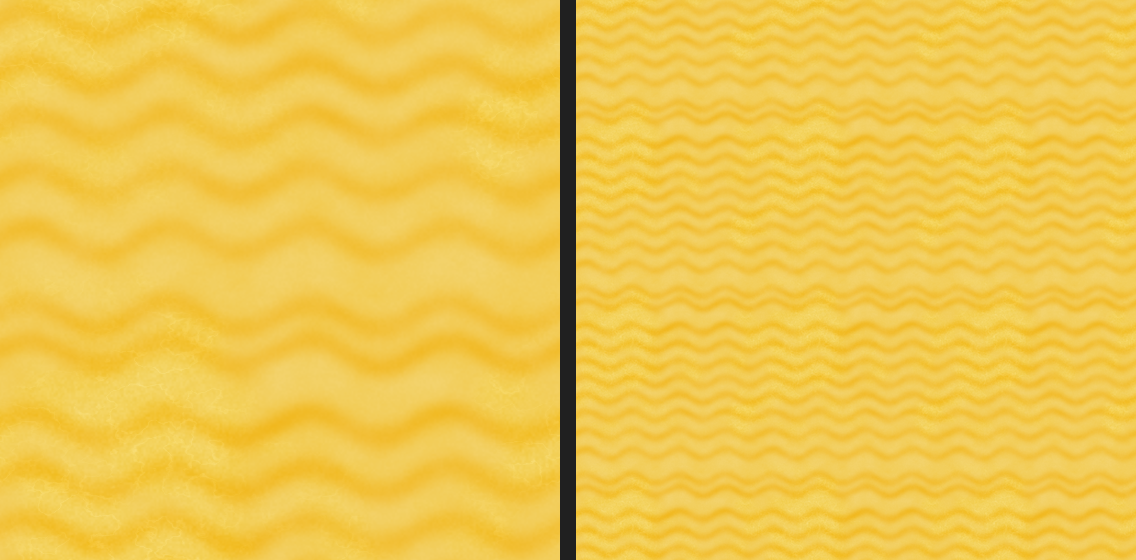
Left: one tile. Right: repeated 3 by 3.
Reproduce this pattern procedurally as a WebGL 1 fragment shader.

```glsl
precision highp float;

uniform vec2 u_resolution;

float hash(vec2 cell) {
  vec3 q = fract(cell.xyx * 0.1031);
  q += dot(q, q.yzx + 33.33);
  return fract((q.x + q.y) * q.z);
}

// Value noise that wraps after the given number of cells
float noise(vec2 uv, vec2 cells) {
  vec2 p = uv * cells;
  vec2 i = floor(p);
  vec2 f = p - i;
  f = f * f * (3.0 - 2.0 * f);
  vec2 a = mod(i, cells);
  vec2 b = mod(i + 1.0, cells);
  vec2 seed = cells * 1.7;
  return mix(mix(hash(a + seed), hash(vec2(b.x, a.y) + seed), f.x),
             mix(hash(vec2(a.x, b.y) + seed), hash(b + seed), f.x), f.y);
}

float fbm(vec2 uv, vec2 cells) {
  float sum = 0.0;
  float weight = 0.5;
  for (int k = 0; k < 5; k++) {
    sum += weight * noise(uv, cells);
    cells *= 2.0;
    weight *= 0.5;
  }
  return sum / 0.96875;
}

// Ten soft wavy bands with uneven spacing, four waves across
float waveBands(vec2 uv) {
  float depth = 1.0 - uv.y;
  float sway = 0.012 * (fbm(uv, vec2(7.0, 9.0)) - 0.5);
  float wave = 0.022 * cos(6.2831853 * (4.0 * uv.x - 0.21));
  float total = 0.0;
  for (int k = 0; k < 10; k++) {
    float n = float(k);
    float pairing = cos(3.14159265 * n) * exp(-(n - 5.5) * (n - 5.5));
    float shift = -0.08 - 0.17 * sin(0.62831853 * n) - 0.28 * pairing;
    float d = depth - (n + 0.5 + shift) * 0.1 + wave + sway;
    d = fract(d + 0.5) - 0.5;
    total += exp(-d * d / 0.00062);
  }
  return min(total, 1.1);
}

void main() {
  vec2 uv = gl_FragCoord.xy / u_resolution;

  // Broad fading and cloudy mottling
  float fade = fbm(uv, vec2(5.0, 6.0));
  float mottle = fbm(uv, vec2(14.0, 19.0));
  float band = waveBands(uv) * (0.5 + 0.85 * fade);
  vec3 color = mix(vec3(0.95, 0.812, 0.375), vec3(0.947, 0.745, 0.195), band);
  color += vec3(0.004, 0.035, 0.13) * (mottle - 0.5);

  // Worn patches with fine pale wisps
  float worn = smoothstep(0.42, 0.68, fbm(uv, vec2(4.0, 5.0)));
  vec2 bent = uv + 0.02 * (vec2(mottle, fbm(uv, vec2(17.0, 13.0))) - 0.5);
  float ridge = 1.0 - abs(2.0 * fbm(bent, vec2(22.0, 31.0)) - 1.0);
  float wisp = smoothstep(0.9, 1.0, ridge) * worn;
  color += vec3(0.012, 0.025, 0.05) * wisp;
  color += vec3(0.004, 0.014, -0.012) * worn;

  // Fine grain, stronger where worn
  float grain = noise(uv, vec2(256.0)) + noise(uv, vec2(170.0)) - 1.0;
  color += vec3(0.008, 0.016, 0.045) * grain * (0.4 + 0.8 * worn);

  gl_FragColor = vec4(clamp(color, 0.0, 1.0), 1.0);
}
```
